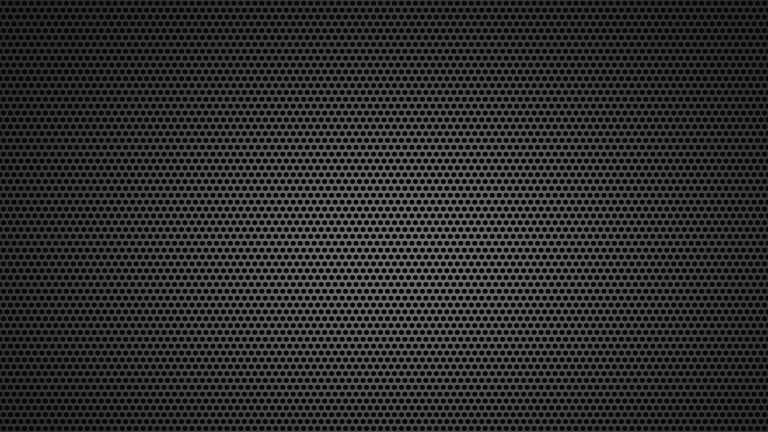
This pattern is drawn by a Shadertoy shader. Its source:

```glsl
// Dark perforated metal sheet with staggered round holes under a soft central glow.

// Antialiased disc coverage; all lengths are in hole pitches.
float disc(vec2 p, float radius, float blur) {
    return 1.0 - smoothstep(-blur, blur, length(p) - radius);
}

// Position relative to the nearest hole centre, with every other row shifted.
vec2 staggeredCell(vec2 p, float rowHeight) {
    float row = floor(p.y / rowHeight);
    p.x += 0.5 * mod(row, 2.0);
    return vec2(fract(p.x) - 0.5, p.y - (row + 0.5) * rowHeight);
}

void mainImage(out vec4 fragColor, in vec2 fragCoord) {
    vec2 uv = fragCoord / iResolution.xy;
    float aspect = iResolution.x / iResolution.y;

    // 110 holes across and 63 rows down
    float rowHeight = 110.0 / aspect / 63.0;
    vec2 cell = staggeredCell(uv * vec2(110.0, 110.0 / aspect), rowHeight);
    float blur = max(0.6 * 110.0 / iResolution.x, 0.04);

    // Broad glow, slightly green above and violet below
    vec2 fromGlow = (uv - vec2(0.52, 0.43)) * vec2(1.45, 1.25);
    float glow = exp(-2.5 * dot(fromGlow, fromGlow));
    vec3 tint = mix(vec3(1.01, 0.99, 1.02), vec3(0.99, 1.01, 0.98),
                    smoothstep(0.25, 0.65, uv.y));
    vec3 metal = tint * mix(0.14, 0.43, glow);

    // Bright web between rows
    float web = smoothstep(0.25, 0.5, abs(cell.y) / rowHeight);
    vec3 color = metal * mix(0.9, 1.08, web);

    // Lit lower lip, shaded bore and black opening
    float hole = disc(cell, 0.37, blur);
    float lip = disc(cell + vec2(0.0, 0.08), 0.38, blur) * (1.0 - hole);
    color *= 1.0 + 0.15 * lip;
    color = mix(color, metal * 0.4, hole);
    color = mix(color, vec3(0.025), disc(cell - vec2(0.0, 0.04), 0.31, blur));

    fragColor = vec4(color, 1.0);
}
```
